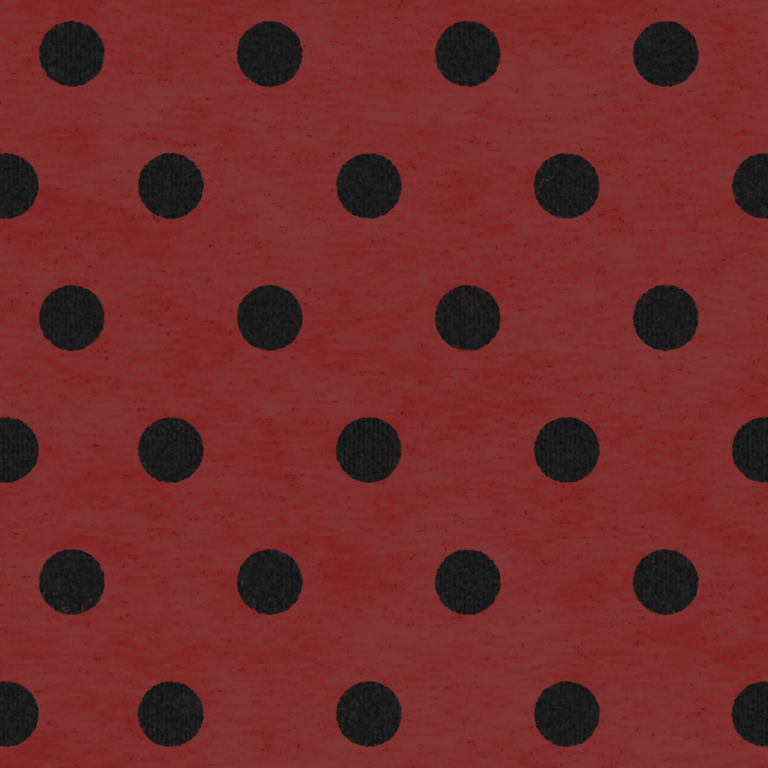
Give the GLSL for this pattern, as a WebGL 1 fragment shader.

```glsl
precision highp float;
// Staggered black polka dots printed on heathered red knit cloth.

uniform vec2 u_resolution;

float hash(vec2 p) {
  vec3 q = fract(vec3(p.xyx) * 0.1031);
  q += dot(q, q.yzx + 33.33);
  return fract((q.x + q.y) * q.z);
}

float noise(vec2 p) {
  vec2 i = floor(p), f = fract(p);
  f = f * f * (3.0 - 2.0 * f);
  return mix(mix(hash(i), hash(i + vec2(1.0, 0.0)), f.x),
             mix(hash(i + vec2(0.0, 1.0)), hash(i + vec2(1.0, 1.0)), f.x), f.y);
}

// Returns the signed distance to the nearest dot, then that dot's grid cell.
vec3 dotField(vec2 p) {
  // The left strip continues from the right edge of the tile.
  p.x += 0.9883 * (1.0 - step(0.0507, p.x));
  vec2 spacing = vec2(0.2578, 0.1719);
  float row = floor((p.y - 0.0703) / spacing.y + 0.5);
  float start = 0.0935 + 0.1289 * (1.0 - mod(row, 2.0));
  float column = floor((p.x - start) / spacing.x + 0.5);
  vec2 center = vec2(start, 0.0703) + vec2(column, row) * spacing;
  return vec3(length(p - center) - 0.0425, column, row);
}

void main() {
  vec2 uv = gl_FragCoord.xy / u_resolution;
  float pixel = 1.0 / min(u_resolution.x, u_resolution.y);

  // Fibre grain, knit ribs and broad mottling, each centred on zero.
  float grain = noise(uv * 260.0) - 0.5;
  float fine = noise(uv * 430.0 + 71.0) - 0.5;
  float streak = noise(uv * vec2(60.0, 210.0) + 19.0) - 0.5;
  float blotch = noise(uv * vec2(20.0, 34.0) + 7.0) - 0.5;
  float cloud = noise(uv * vec2(5.0, 8.0) + 43.0) - 0.5;
  float rib = sin(uv.x * 1005.0) * noise(uv * 24.0 + 5.0);

  // Cloth: dusty red heathered with purer red yarn and dark flecks.
  float heather = 0.5 + 0.55 * grain + 0.5 * fine + 0.6 * streak
                + 0.55 * blotch + 0.4 * cloud + 0.06 * rib;
  vec3 cloth = mix(vec3(0.505, 0.212, 0.212), vec3(0.505, 0.140, 0.140),
                   clamp(heather, 0.0, 1.0));
  cloth *= 1.0 + 0.05 * fine + 0.04 * grain + 0.012 * rib;
  float fleck = smoothstep(0.26, 0.5, 0.6 * grain + 0.4 * fine + 0.25 * streak);
  cloth *= 1.0 - 0.22 * fleck;

  // Ink: near black with the knit showing through.
  vec3 ink = vec3(0.108, 0.107, 0.107)
           * (1.0 + 0.45 * grain + 0.35 * fine + 0.14 * rib);

  // Wear differs per dot, letting red fibres through mostly near the rim.
  vec3 field = dotField(uv);
  float wear = pow(hash(field.yz + 11.0), 3.0);
  float rim = smoothstep(-0.032, 0.0, field.x);
  float bare = smoothstep(0.22, 0.5, 0.6 * grain + 0.4 * fine + 0.3 * blotch)
             * wear * (0.25 + 0.6 * rim);
  ink = mix(ink, cloth, bare);

  // Printed edge, slightly roughened by the weave.
  float soft = max(0.0014, 0.75 * pixel);
  float edge = field.x + 0.0014 * grain + 0.001 * fine;
  float coverage = 1.0 - smoothstep(-soft, soft, edge);

  gl_FragColor = vec4(mix(cloth, ink, coverage), 1.0);
}
```
